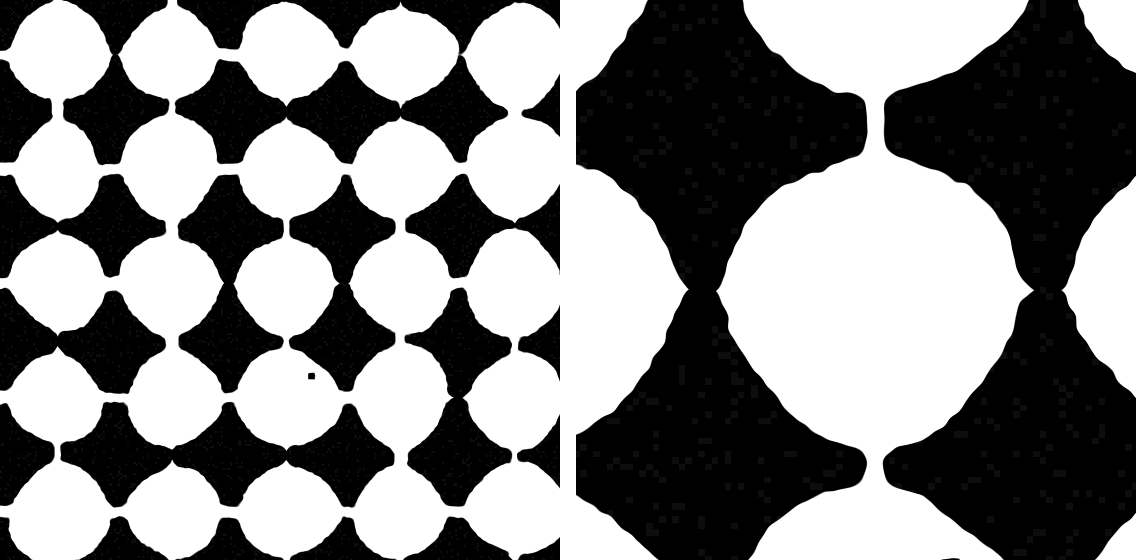
Left: the whole. Right: its middle third, enlarged.
A Shadertoy shader for this pattern:

```glsl
// Uneven white beads on a black ground, tied into a square net by thin links.
// Each lattice cell gives a wobbly bead, a link rightward and a link upward;
// hashed values vary size, outline and link width, and break some links.

const float REPEATS = 4.9;
const vec2 LATTICE_SHIFT = vec2(-0.005, 0.08);
const float TAU = 6.2831853;
const vec3 WHITE = vec3(1.0);
const vec3 BLACK = vec3(0.0);
const vec3 CHARCOAL = vec3(0.05);

float hash(vec2 cell, float seed) {
    return fract(sin(dot(cell, vec2(127.1, 311.7)) + seed * 74.7) * 43758.5453);
}

float signedHash(vec2 cell, float seed) {
    return 2.0 * hash(cell, seed) - 1.0;
}

float valueNoise(vec2 p) {
    vec2 i = floor(p), f = fract(p);
    f = f * f * (3.0 - 2.0 * f);
    return mix(mix(hash(i, 0.0), hash(i + vec2(1, 0), 0.0), f.x),
               mix(hash(i + vec2(0, 1), 0.0), hash(i + vec2(1, 1), 0.0), f.x), f.y);
}

float smoothUnion(float a, float b, float blend) {
    float h = max(blend - abs(a - b), 0.0) / blend;
    return min(a, b) - h * h * blend * 0.25;
}

// Near-round bead with a stretched, slightly angular outline
float beadDistance(vec2 p, vec2 cell) {
    p -= 0.03 * vec2(signedHash(cell, 1.0), signedHash(cell, 2.0));
    float stretch = 1.0 + 0.05 * signedHash(cell, 3.0);
    p *= vec2(stretch, 1.0 / stretch);
    float angle = atan(p.y, p.x);
    float outline = 1.0 + 0.035 * sin(2.0 * angle + TAU * hash(cell, 4.0))
                        + 0.035 * sin(3.0 * angle + TAU * hash(cell, 5.0))
                        + 0.018 * cos(4.0 * angle)
                        + 0.010 * sin(7.0 * angle + TAU * hash(cell, 6.0));
    float radius = 0.415 + 0.025 * signedHash(cell, 7.0);
    return length(p) - radius * outline;
}

// Link along x from 0 to 1; a broken one leaves a pointed stub at each bead
float linkDistance(vec2 p, float halfWidth, float tilt, bool broken) {
    float fromBead = min(p.x, 1.0 - p.x);
    float across = abs(p.y - tilt * (p.x - 0.5));
    float width = broken ? 0.6 * (0.46 - fromBead) : halfWidth;
    width = min(width, halfWidth);
    return max(across - width, -fromBead);
}

// Small square hole in a few beads
float pinholeDistance(vec2 p, vec2 cell) {
    if (hash(cell, 20.0) < 0.95) return 1.0;
    vec2 q = abs(p - vec2(0.22, 0.19));
    return max(q.x, q.y) - 0.026;
}

float netDistance(vec2 p) {
    vec2 home = floor(p);
    float net = 1.0, hole = 1.0;
    for (int y = -1; y <= 1; y++) {
        for (int x = -1; x <= 1; x++) {
            vec2 cell = home + vec2(x, y);
            vec2 q = p - cell - 0.5;
            float rightWidth = mix(0.040, 0.062, hash(cell, 8.0));
            float upWidth = mix(0.018, 0.058, hash(cell, 9.0));
            float right = linkDistance(q, rightWidth,
                0.1 * signedHash(cell, 10.0), hash(cell, 11.0) < 0.12);
            float up = linkDistance(q.yx, upWidth,
                0.04 * signedHash(cell, 12.0), hash(cell, 13.0) < 0.38);
            net = smoothUnion(net, beadDistance(q, cell), 0.05);
            net = smoothUnion(net, min(right, up), 0.05);
            hole = min(hole, pinholeDistance(q, cell));
        }
    }
    return max(net, -hole);
}

void mainImage(out vec4 fragColor, in vec2 fragCoord) {
    vec2 uv = fragCoord / iResolution.y;
    vec2 p = uv * REPEATS + LATTICE_SHIFT;
    float pixel = REPEATS / iResolution.y;

    // Rough the edge a little, then smooth it over one pixel
    float d = netDistance(p) + 0.014 * (valueNoise(p * 26.0) - 0.5);
    float coverage = smoothstep(-0.75 * pixel, 0.75 * pixel, -d);

    // Faint grain in the dark ground
    float grain = step(0.91, hash(floor(uv * 256.0), 30.0));
    vec3 ground = mix(BLACK, CHARCOAL, grain);
    fragColor = vec4(mix(ground, WHITE, coverage), 1.0);
}
```
